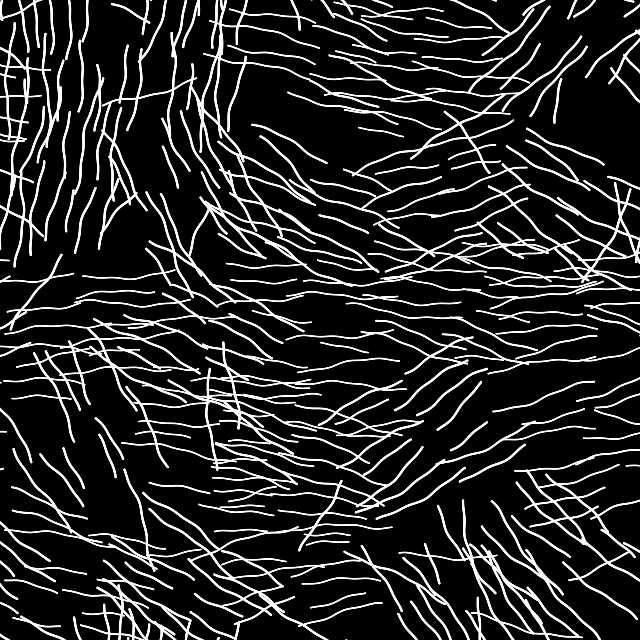
Write a WebGL 1 fragment shader that draws this pattern.

```glsl
precision highp float;

uniform vec2 u_resolution;

const vec3 GROUND = vec3(0.0);
const vec3 INK = vec3(1.0);
const float PATCH_SIZE = 0.2;       // one bundle of strokes per patch
const float PATCH_JITTER = 0.4;     // bundle centre shift, in patches
const float REACH = 0.26;           // farthest any stroke extends from its bundle
const float STROKES = 16.0;         // two columns of lanes per bundle
const float LANE_GAP = 0.026;
const float COLUMN_GAP = 0.12;
const float MAIN_ANGLE = -0.48;     // prevailing direction, in radians
const float ANGLE_SPREAD = 1.4;
const float TILT = 0.3;             // small turn of each stroke
const float STRAY_SHARE = 0.12;     // strokes that cross their bundle
const float STRAY_TURN = 2.4;
const float SKIP_SHARE = 0.08;
const float MIN_HALF_LENGTH = 0.032;
const float MAX_HALF_LENGTH = 0.094;
const float FLAT_HALF_WIDTH = 0.0014;
const float STEEP_HALF_WIDTH = 0.0020;
const float BEND = 0.0045;
const float KINK = 0.0012;

vec4 hash4(vec3 p) {
  vec4 q = fract(p.xyzx * vec4(0.1031, 0.1030, 0.0973, 0.1099));
  q += dot(q, q.wzxy + 33.33);
  return fract((q.xxyz + q.yzzw) * q.zywx);
}

vec2 rotate(vec2 p, float angle) {
  float c = cos(angle), s = sin(angle);
  return vec2(c * p.x + s * p.y, c * p.y - s * p.x);
}

// Signed distance to a wavy stroke lying along the x axis
float strokeDistance(vec2 p, float halfLength, float halfWidth, float phase) {
  float x = clamp(p.x, -halfLength, halfLength);
  float wave = BEND * sin(38.0 * x + phase) + KINK * sin(115.0 * x + 2.3 * phase);
  float slope = BEND * 38.0 * cos(38.0 * x + phase)
              + KINK * 115.0 * cos(115.0 * x + 2.3 * phase);
  float across = (p.y - wave) / sqrt(1.0 + slope * slope);
  return length(vec2(p.x - x, across)) - halfWidth;
}

// Nearest stroke of the bundle that belongs to one patch
float bundleDistance(vec2 p, vec2 cell) {
  vec4 group = hash4(vec3(cell + 57.0, 11.0));
  vec2 centre = (cell + 0.5 + PATCH_JITTER * (group.xy - 0.5)) * PATCH_SIZE;
  vec2 offset = p - centre;
  if (dot(offset, offset) > REACH * REACH) return 1.0;

  float r = 2.0 * group.z - 1.0;
  float angle = MAIN_ANGLE + ANGLE_SPREAD * r * abs(r);
  vec2 local = rotate(offset, angle);
  float nearest = 1.0;

  for (float i = 0.0; i < STROKES; i += 1.0) {
    vec4 shape = hash4(vec3(cell + 57.0, 23.0 + i));
    vec4 turn = hash4(vec3(cell + 91.0, 47.0 + i));
    if (turn.x < SKIP_SHARE) continue;

    // Staggered place within the bundle
    float lane = floor(i * 0.5) - 0.25 * STROKES + 0.5;
    float column = mod(i, 2.0) - 0.5;
    vec2 place = vec2(column * COLUMN_GAP + 0.04 * (shape.x - 0.5),
                      (lane + 0.5 * (shape.y - 0.5)) * LANE_GAP);

    float tilt = TILT * (turn.y - 0.5);
    if (turn.z < STRAY_SHARE) tilt = STRAY_TURN * (turn.y - 0.5);
    float halfLength = mix(MIN_HALF_LENGTH, MAX_HALF_LENGTH, shape.z);
    float steepness = smoothstep(0.1, 0.6, abs(sin(angle + tilt)));
    float halfWidth = mix(FLAT_HALF_WIDTH, STEEP_HALF_WIDTH, steepness);
    float phase = 6.2832 * group.w + 0.5 * lane + 2.5 * shape.w;

    vec2 q = rotate(local - place, tilt);
    nearest = min(nearest, strokeDistance(q, halfLength, halfWidth, phase));
  }
  return nearest;
}

void main() {
  float scale = min(u_resolution.x, u_resolution.y);
  vec2 p = gl_FragCoord.xy / scale;
  vec2 home = floor(p / PATCH_SIZE);

  float d = 1.0;
  for (float y = -1.0; y <= 1.0; y += 1.0) {
    for (float x = -1.0; x <= 1.0; x += 1.0) {
      d = min(d, bundleDistance(p, home + vec2(x, y)));
    }
  }

  // Crisp edge, under one pixel wide
  float edge = 0.4 / scale;
  float ink = 1.0 - smoothstep(-edge, edge, d);
  gl_FragColor = vec4(mix(GROUND, INK, ink), 1.0);
}
```
